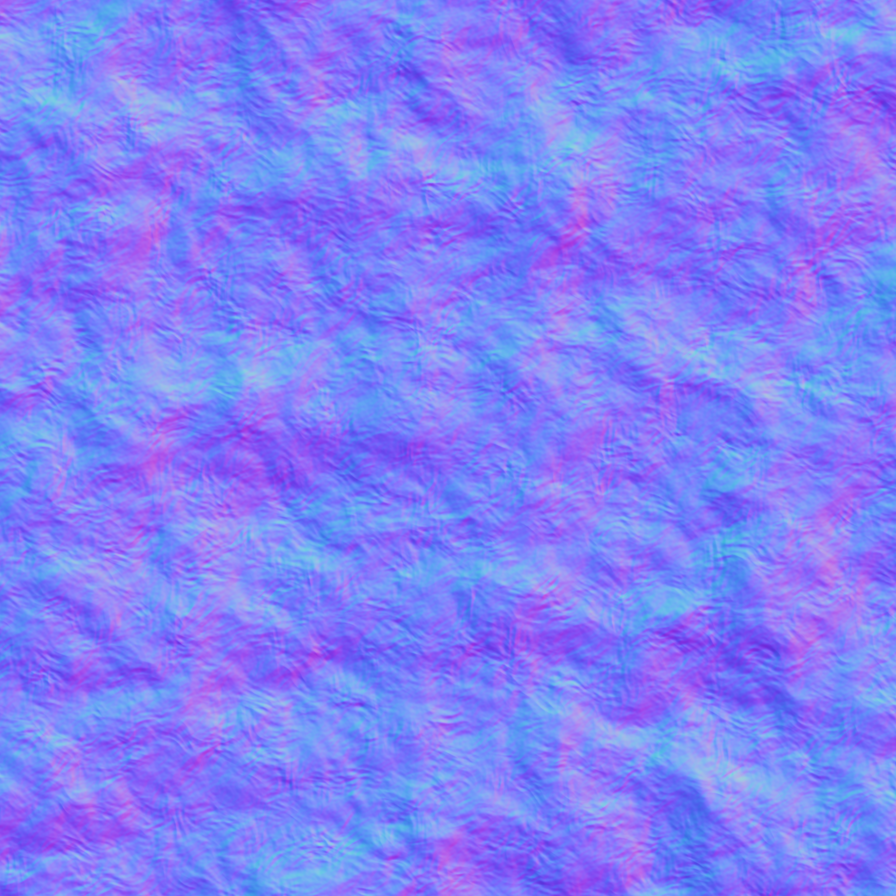
Write a Shadertoy shader that draws this texture map.

```glsl
// Tangent-space normal map of soft, crumpled paper with fine wrinkles.

const float TAU = 6.2831853;
const float SAMPLE_STEP = 0.0009;
const vec3 CHANNEL_GAIN = vec3(0.92, 1.0, 0.98);
const int STROKE_SETS = 6;

float hash(vec2 cell) {
    uvec2 q = uvec2(ivec2(cell)) * uvec2(1597334673u, 3812015801u);
    uint n = (q.x ^ q.y) * 1597334673u;
    n ^= n >> 15;
    n *= 2246822519u;
    n ^= n >> 13;
    return float(n >> 8) / 16777216.0;
}

float cornerSlope(vec2 cell, vec2 offset) {
    float angle = TAU * hash(cell);
    return dot(vec2(cos(angle), sin(angle)), offset);
}

// Gradient noise, roughly -0.7 to 0.7
float noise(vec2 p) {
    vec2 i = floor(p), f = p - i;
    vec2 u = f * f * f * (f * (f * 6.0 - 15.0) + 10.0);
    vec2 e = vec2(1.0, 0.0);
    float low = mix(cornerSlope(i, f), cornerSlope(i + e.xy, f - e.xy), u.x);
    float high = mix(cornerSlope(i + e.yx, f - e.yx), cornerSlope(i + e.xx, f - e.xx), u.x);
    return mix(low, high, u.y);
}

// One layer of relief; steepness stays the same at any frequency
float layer(vec2 p, vec2 frequency, float steepness, float seed) {
    return steepness / frequency.y * noise(p * frequency + seed);
}

// Soft folds along the zero lines of the noise
float creases(vec2 p, vec2 frequency, float steepness, float seed) {
    float n = noise(p * frequency + seed);
    return -steepness / frequency.y * sqrt(n * n + 0.006);
}

vec2 bend(vec2 p, float frequency, float amount) {
    return p + amount * vec2(noise(p * frequency + 31.7), noise(p * frequency + 77.3));
}

vec2 rotate(vec2 p, float angle) {
    float c = cos(angle), s = sin(angle);
    return vec2(c * p.x + s * p.y, c * p.y - s * p.x);
}

// Wide dents, slightly stretched sideways and tilted
float dents(vec2 p) {
    vec2 q = bend(p, 7.0, 0.02);
    return layer(q, vec2(3.8, 4.4), 0.125, 3.3)
         + layer(q, vec2(8.0, 9.0), 0.17, 14.6)
         + layer(rotate(q, 0.3), vec2(16.0, 18.0), 0.15, 28.1)
         + layer(rotate(q, -0.4), vec2(30.0, 35.0), 0.12, 45.9)
         + layer(rotate(q, 0.7), vec2(54.0, 64.0), 0.09, 70.2);
}

// Overlapping patches of short strokes, each set with its own direction
float wrinkles(vec2 p) {
    vec2 q = bend(p, 30.0, 0.008);
    float height = 0.0;
    for (int i = 0; i < STROKE_SETS; i++) {
        float seed = 17.3 * float(i) + 5.1;
        float angle = i == 0 ? 1.5 : 0.33 * float(i) - 0.95;
        vec2 along = rotate(q, angle);
        float patches = smoothstep(-0.2, 0.4, noise(p * 18.0 + seed));
        float strokes = creases(along, vec2(38.0, 92.0), 0.12, seed)
                      + layer(along, vec2(62.0, 150.0), 0.12, seed + 9.4);
        height += patches * strokes;
    }
    return height;
}

float surface(vec2 p) {
    float grain = layer(rotate(p, 0.5), vec2(180.0, 230.0), 0.06, 8.7);
    return dents(p) + wrinkles(p) + grain;
}

vec3 surfaceNormal(vec2 p, float stepSize) {
    vec2 e = vec2(stepSize, 0.0);
    vec2 slope = vec2(surface(p + e.xy) - surface(p - e.xy),
                      surface(p + e.yx) - surface(p - e.yx)) / (2.0 * stepSize);
    return normalize(vec3(-slope, 1.0));
}

void mainImage(out vec4 fragColor, in vec2 fragCoord) {
    vec2 p = fragCoord / iResolution.y;
    vec3 normal = surfaceNormal(p, SAMPLE_STEP);
    fragColor = vec4(normal * CHANNEL_GAIN * 0.5 + 0.5, 1.0);
}
```
